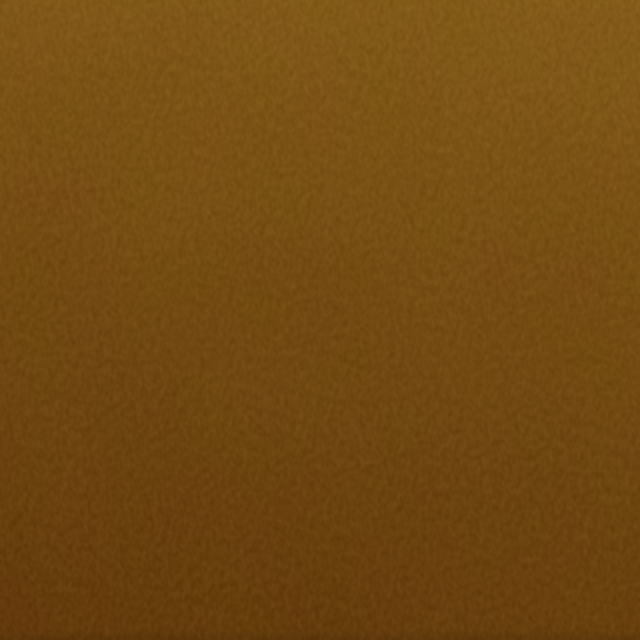
Write a WebGL 2 fragment shader that draws this texture.

```glsl
#version 300 es
precision highp float;

uniform vec2 u_resolution;
out vec4 fragColor;

float hash(vec2 p) {
    vec3 q = fract(vec3(p.xyx) * 0.1031);
    q += dot(q, q.yzx + 33.33);
    return fract((q.x + q.y) * q.z);
}

vec2 randomDirection(vec2 cell) {
    float angle = 6.28318 * hash(cell);
    return vec2(cos(angle), sin(angle));
}

// Gradient noise, roughly -0.7 to 0.7
float gradientNoise(vec2 p) {
    vec2 cell = floor(p);
    vec2 f = fract(p);
    vec2 w = f * f * f * (f * (f * 6.0 - 15.0) + 10.0);
    float a = dot(randomDirection(cell), f);
    float b = dot(randomDirection(cell + vec2(1, 0)), f - vec2(1, 0));
    float c = dot(randomDirection(cell + vec2(0, 1)), f - vec2(0, 1));
    float d = dot(randomDirection(cell + vec2(1, 1)), f - vec2(1, 1));
    return mix(mix(a, b, w.x), mix(c, d, w.x), w.y);
}

vec2 rotate(vec2 p, float angle) {
    float c = cos(angle), s = sin(angle);
    return vec2(c * p.x - s * p.y, s * p.x + c * p.y);
}

// Soft leathery grain, slightly taller than wide, with wandering direction
float grain(vec2 uv) {
    vec2 warp = vec2(gradientNoise(uv * 45.0 + 7.0), gradientNoise(uv * 45.0 + 61.0));
    vec2 p = rotate(uv, 0.3) + warp * 0.006;
    float coarse = gradientNoise(p * vec2(105.0, 70.0) + 200.0);
    float fine = gradientNoise(rotate(uv, -0.2) * vec2(165.0, 110.0) + 400.0);
    return coarse * 0.6 + fine * 0.6;
}

// Light falling off from the upper right
vec3 ambientGradient(vec2 uv, vec3 dark, vec3 light) {
    float height = mix(uv.y, uv.y * uv.y, 0.15);
    float level = height + 0.16 * (uv.x - 0.5);
    return mix(dark, light, level);
}

void main() {
    vec2 uv = gl_FragCoord.xy / u_resolution;
    vec3 color = ambientGradient(uv, vec3(0.397, 0.237, 0.048), vec3(0.508, 0.350, 0.095));

    // Broad uneven patches in brightness and hue
    float shade = gradientNoise(uv * vec2(5.0, 4.0) + 20.0);
    float tint = gradientNoise(uv * vec2(11.0, 8.0) + 90.0);
    color += shade * vec3(0.010, 0.009, 0.004);
    color += tint * vec3(0.007, -0.007, 0.010);

    // Fine surface grain
    color += grain(uv) * vec3(0.050, 0.046, 0.030);

    // Thin shadow along the lower edge
    color *= 1.0 - 0.08 * (1.0 - smoothstep(0.0, 0.02, uv.y));

    fragColor = vec4(color, 1.0);
}
```
